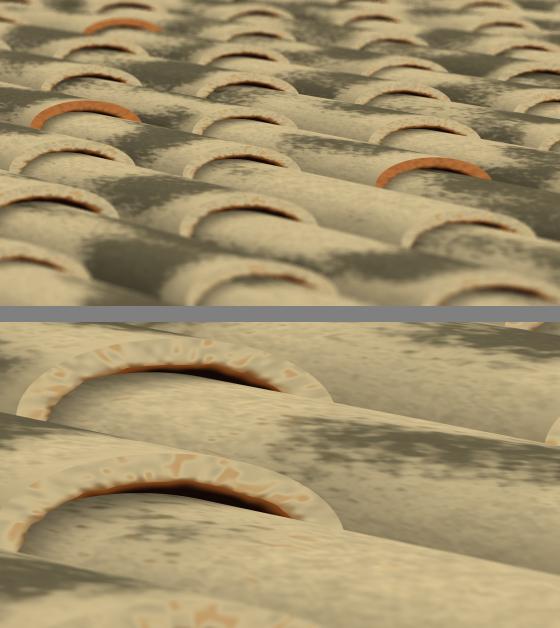
Top: the whole. Bottom: its middle third, enlarged.
This texture is drawn by a WebGL 1 fragment shader. Its source:

```glsl
precision highp float;
// Weathered barrel roof tiles in perspective, staggered rows of overlapping half tubes.
// A projective lattice places each tile; a quadratic finds where a pixel meets its
// swept elliptical section. A spiral of lens samples blurs the near and far rows.
uniform vec2 u_resolution;

const vec3 SAND = vec3(0.80, 0.725, 0.545);
const vec3 LICHEN = vec3(0.385, 0.355, 0.26);
const vec3 CLAY = vec3(0.62, 0.40, 0.18);
const vec3 HOLLOW = vec3(0.07, 0.03, 0.02);

float hash(vec2 p) {
  return fract(sin(dot(p, vec2(127.1, 311.7))) * 43758.545);
}

float noise(vec2 p) {
  vec2 i = floor(p), f = fract(p);
  f = f * f * (3.0 - 2.0 * f);
  return mix(mix(hash(i), hash(i + vec2(1, 0)), f.x),
             mix(hash(i + vec2(0, 1)), hash(i + vec2(1, 1)), f.x), f.y);
}

// Outer skin: s runs back from the lip, angle is measured from the crown.
vec3 tileSkin(float s, float angle, vec2 id) {
  vec2 seed = id * 17.3 + 40.0;
  float age = hash(id + 3.7);
  float patches = noise(vec2(s * 3.0, angle * 1.6) + seed);
  float grain = noise(vec2(s * 36.0 + angle * 5.0, angle * 14.0 - s * 6.0) + seed);
  float fine = noise(vec2(s * 85.0, angle * 30.0) + seed);
  float band = smoothstep(0.03, 0.2, s) * (1.0 - smoothstep(0.3, 0.75, s));
  float stain = 0.55 * patches + 0.2 * grain + 0.1 * fine
              + 0.32 * (age - 0.5) + 0.24 * band + 0.08 * angle;
  vec3 color = mix(SAND, LICHEN, smoothstep(0.4, 0.68, stain));
  color = mix(color, CLAY, 0.25 * smoothstep(0.78, 0.95, grain) * (1.0 - band));
  color *= 0.88 + 0.1 * grain + 0.1 * fine;
  float crust = 1.0 - smoothstep(0.01, 0.04 + 0.09 * grain, s);
  color = mix(color, SAND, 0.8 * crust);
  return color * mix(0.68, 1.02, smoothstep(-1.9, -0.5, angle));
}

// Broken front lip: pale crust over clay, sometimes bare clay. Depth is 0 at the
// inner edge and 1 at the outer one.
vec3 tileRim(vec2 section, float depth, vec2 id) {
  float angle = atan(section.x, -section.y);
  float chips = noise(vec2(angle * 15.0, depth * 3.0) + id * 9.1);
  float bare = step(0.9, hash(id + 8.2));
  vec3 crust = mix(SAND * 1.03, CLAY, 0.45 * smoothstep(0.6, 0.95, chips));
  crust = mix(crust, vec3(0.70, 0.37, 0.15), 0.8 * bare);
  vec3 color = mix(CLAY * 0.85, crust, smoothstep(0.0, 0.35, depth + 0.2 * chips));
  return color * (0.84 + 0.2 * chips);
}

vec3 roof(vec2 q) {
  // Invert the perspective: cell.x counts along a row, cell.y counts rows.
  vec2 along = vec2(0.403, 0.095) + 0.08 * q;
  vec2 across = vec2(-0.0648, 0.0713) + 0.0786 * q;
  vec2 d = q - vec2(0.825, 0.232);
  vec2 cell = vec2(d.x * across.y - d.y * across.x, along.x * d.y - along.y * d.x)
            / (along.x * across.y - along.y * across.x);

  // Nearest row first, and within it the overlapping tile first.
  for (int i = 0; i < 4; i++) {
    float row = floor(cell.y) + 2.0 - float(i);
    bool faced = false;
    vec3 face = HOLLOW;
    float faceLip = 0.0, reach = 0.0;
    for (int j = 0; j < 3; j++) {
      vec2 id = vec2(ceil(cell.x - 0.5) + float(j), row);
      float lip = id.x + 0.12 * (hash(id) - 0.5);
      vec2 size = vec2(0.155, 0.077) * (0.95 + 0.1 * hash(id + 5.1));
      vec2 section = (d - lip * along - row * across) / size;
      vec2 sweep = along / size - vec2(0.0, 0.36);

      // Section radius shrinks by 0.12 and sinks by 0.36 per tile length.
      float a = dot(sweep, sweep) - 0.0144;
      float b = dot(section, sweep) + 0.12;
      float c = dot(section, section) - 1.0;
      float disc = b * b - a * c;
      if (disc < 0.0) continue;
      float s = (-b - sqrt(disc)) / a;

      // A tile seen past an end face must emerge in front of it.
      float emerged = lip - s - faceLip;
      if (s >= 0.0 && s < 1.4 && (!faced || emerged > -reach)) {
        vec2 hit = section + s * sweep;
        vec3 color = tileSkin(s, atan(hit.x, -hit.y), id);
        float shade = faced ? mix(0.5, 1.0, smoothstep(-0.05, 0.1, emerged)) : 1.0;
        return color * shade;
      }
      if (s < 0.0 && c < 0.0 && section.y < 0.22 && !faced) {
        float inner = length(section - vec2(0.0, 0.12));
        float edge = 0.78 + 0.05 * noise(section * 9.0 + id * 4.0);
        faced = true;
        faceLip = lip;
        if (inner > edge) {
          face = tileRim(section, (inner - edge) / 0.3, id);
        } else {
          face = mix(HOLLOW, vec3(0.5, 0.26, 0.09), smoothstep(edge - 0.09, edge, inner));
          reach = 0.05;
        }
      }
    }
    if (faced) return face;
  }
  return HOLLOW * 2.0;
}

void main() {
  vec2 q = gl_FragCoord.xy / u_resolution.y;
  q.y = 1.0 - q.y;
  // Lens blur grows away from the band in focus.
  float blur = 0.6 / u_resolution.y + 0.028 * max(abs(q.y - 0.43) - 0.12, 0.0);
  vec3 sum = vec3(0.0);
  for (int k = 0; k < 24; k++) {
    float turn = float(k) * 2.39996;
    float spread = sqrt((float(k) + 0.5) / 24.0);
    sum += roof(q + blur * spread * vec2(cos(turn), sin(turn)));
  }
  gl_FragColor = vec4(sum / 24.0, 1.0);
}
```
